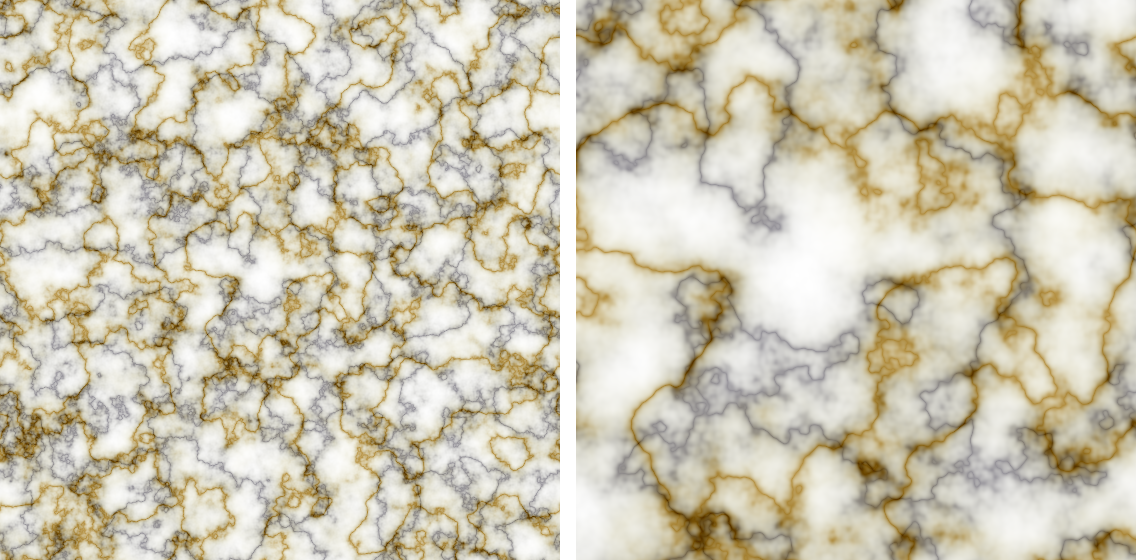
Left, the full canvas; right, a detail of the centre.
Give the GLSL for this texture, as a WebGL 2 fragment shader.

```glsl
#version 300 es
precision highp float;

uniform vec2 u_resolution;
out vec4 fragColor;

// Integer hash: lattice cell and seed to a vector in -1..1
vec2 hashGradient(ivec2 cell, int seed) {
    uvec3 v = uvec3(cell.x, cell.y, seed) * 1664525u + 1013904u;
    v.x += v.y * v.z;
    v.y += v.z * v.x;
    v.z += v.x * v.y;
    v ^= v >> 16u;
    v.x += v.y * v.z;
    v.y += v.z * v.x;
    return vec2(v.xy & 0xffffu) / 32767.5 - 1.0;
}

float corner(ivec2 cell, ivec2 offset, vec2 f, int period, int seed) {
    ivec2 wrapped = (cell + offset) % period;
    return dot(hashGradient(wrapped, seed), f - vec2(offset));
}

// Gradient noise that wraps after a whole number of cells
float wrappedNoise(vec2 p, int period, int seed) {
    ivec2 cell = ivec2(floor(p));
    vec2 f = fract(p);
    vec2 w = f * f * f * (f * (f * 6.0 - 15.0) + 10.0);
    float bottom = mix(corner(cell, ivec2(0, 0), f, period, seed),
                       corner(cell, ivec2(1, 0), f, period, seed), w.x);
    float top = mix(corner(cell, ivec2(0, 1), f, period, seed),
                    corner(cell, ivec2(1, 1), f, period, seed), w.x);
    return mix(bottom, top, w.y);
}

float fbm(vec2 uv, int period, float gain, int seed) {
    float sum = 0.0;
    float amplitude = 1.2;
    for (int octave = 0; octave < 6; octave++) {
        // Shifted lattices keep the octaves from sharing their zeros
        vec2 shift = fract(float(octave + seed) * vec2(0.618, 0.382));
        sum += amplitude * wrappedNoise(uv * float(period) + shift, period, seed + octave);
        period *= 2;
        amplitude *= gain;
    }
    return sum;
}

// Soft cloud around a vein, fading fully to nothing
float halo(float distanceToVein) {
    return 1.1 * max(exp(-5.0 * distanceToVein) - 0.08, 0.0);
}

void main() {
    vec2 uv = gl_FragCoord.xy / u_resolution;

    // Veins run along the zero lines of two independent fields
    float ochre = abs(fbm(uv, 8, 0.47, 11));
    float slate = abs(fbm(uv, 7, 0.54, 47));

    // Each layer absorbs light from the white stone
    vec3 stone = vec3(1.0);
    stone -= vec3(0.12, 0.13, 0.23) * halo(ochre);
    stone -= vec3(0.15, 0.28, 0.48) * exp(-27.0 * ochre);
    stone -= vec3(0.18, 0.18, 0.20) * halo(slate);
    stone -= vec3(0.22, 0.23, 0.18) * exp(-24.0 * slate);

    fragColor = vec4(clamp(stone, 0.0, 1.0), 1.0);
}
```
